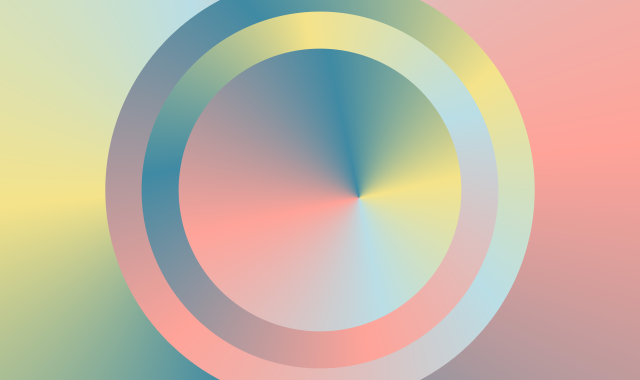
Give the GLSL for this background, as a Shadertoy shader.

```glsl
// Concentric discs over a full backdrop, each filled with a four-colour
// conic gradient that sweeps around its own off-centre apex.
// Layers are painted from the backdrop inward with smoothed circular edges.

const float TAU = 6.2831853;

// Palette, in clockwise order around each apex
const vec3 YELLOW = vec3(0.96, 0.89, 0.54);
const vec3 SKY    = vec3(0.73, 0.87, 0.90);
const vec3 PINK   = vec3(1.00, 0.64, 0.60);
const vec3 TEAL   = vec3(0.25, 0.54, 0.64);

// Disc radii, in canvas heights
const float OUTER_RADIUS  = 0.565;
const float MIDDLE_RADIUS = 0.4695;
const float INNER_RADIUS  = 0.372;

// Apex (xy, in canvas heights from the centre) and yellow direction (z, degrees)
const vec3 BACKDROP_SWEEP = vec3(-0.293, 0.009, 185.5);
const vec3 OUTER_SWEEP    = vec3(0.158, 0.070, 40.0);
const vec3 MIDDLE_SWEEP   = vec3(0.022, 0.129, 100.5);
const vec3 INNER_SWEEP    = vec3(0.103, -0.021, 12.0);

// Cyclic palette: turn runs clockwise from 0 to 1
vec3 palette(float turn) {
    float t = fract(turn) * 4.0;
    vec3 colour = mix(YELLOW, SKY, clamp(t, 0.0, 1.0));
    colour = mix(colour, PINK, clamp(t - 1.0, 0.0, 1.0));
    colour = mix(colour, TEAL, clamp(t - 2.0, 0.0, 1.0));
    return mix(colour, YELLOW, clamp(t - 3.0, 0.0, 1.0));
}

vec3 conicGradient(vec2 p, vec3 sweep) {
    vec2 d = p - sweep.xy;
    // Keep atan defined at the apex itself
    float angle = dot(d, d) > 0.0 ? atan(d.y, d.x) : 0.0;
    return palette(sweep.z / 360.0 - angle / TAU);
}

// Coverage of a centred disc, softened over one pixel
float discMask(vec2 p, float radius, float pixel) {
    return clamp(0.5 - (length(p) - radius) / pixel, 0.0, 1.0);
}

void mainImage(out vec4 fragColor, in vec2 fragCoord) {
    float pixel = 1.0 / iResolution.y;
    vec2 p = (fragCoord - 0.5 * iResolution.xy) * pixel;

    // Paint from the backdrop inward
    vec3 colour = conicGradient(p, BACKDROP_SWEEP);
    colour = mix(colour, conicGradient(p, OUTER_SWEEP), discMask(p, OUTER_RADIUS, pixel));
    colour = mix(colour, conicGradient(p, MIDDLE_SWEEP), discMask(p, MIDDLE_RADIUS, pixel));
    colour = mix(colour, conicGradient(p, INNER_SWEEP), discMask(p, INNER_RADIUS, pixel));

    fragColor = vec4(colour, 1.0);
}
```
